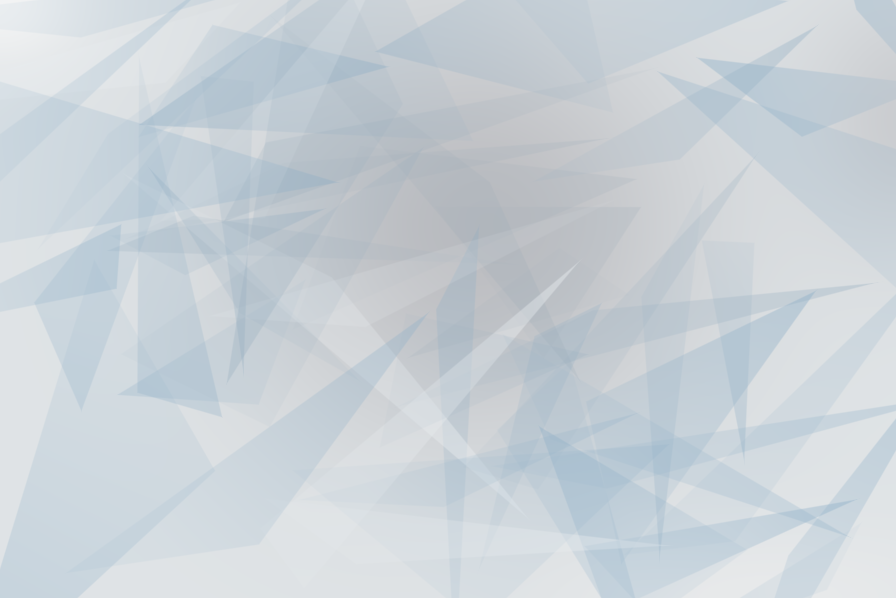
This background is drawn by a Shadertoy shader. Its source:

```glsl
#define SHARDS 54
#define STRENGTH 0.34
#define EDGE_SOFTNESS 0.0016
#define PAPER vec3(0.875, 0.892, 0.902)
#define SHADE vec3(0.725, 0.727, 0.742)
#define BLUE vec3(0.56, 0.69, 0.785)
#define SLATE vec3(0.59, 0.655, 0.705)
#define GLINT vec3(0.91, 0.925, 0.935)
#define SHADE_CENTRE vec2(0.53, 0.62)
#define CLUSTER_A vec2(0.20, 0.80)
#define CLUSTER_B vec2(0.78, 0.18)

vec4 hash4(float n)
{
    vec4 q = fract(n * vec4(0.1031, 0.1130, 0.0973, 0.1099) + 0.37);
    q += dot(q, q.wzxy + 33.33);
    return fract((q.xxyz + q.yzzw) * q.zywx);
}

float glow(vec2 p, vec2 centre, vec2 radius)
{
    vec2 q = (p - centre) / radius;
    return exp(-dot(q, q));
}

// Signed distance to the line a-b, positive on its right side
float lineSide(vec2 p, vec2 a, vec2 b)
{
    vec2 e = normalize(b - a);
    return dot(p - a, vec2(e.y, -e.x));
}

// Counter-clockwise triangle, negative inside, corners kept sharp
float triangle(vec2 p, vec2 a, vec2 b, vec2 c)
{
    return max(lineSide(p, a, b), max(lineSide(p, b, c), lineSide(p, c, a)));
}

// Soft grey pool with brighter corners
vec3 backdrop(vec2 uv)
{
    vec3 col = mix(PAPER, SHADE, 0.92 * glow(uv, SHADE_CENTRE, vec2(0.25, 0.36)));
    col = mix(col, SHADE, 0.55 * glow(uv, vec2(1.02, 0.80), vec2(0.12, 0.22)));
    col = mix(col, vec3(0.97), 0.8 * glow(uv, vec2(0.0, 1.0), vec2(0.10, 0.12)));
    return mix(col, vec3(0.93), 0.6 * glow(uv, vec2(0.85, 0.0), vec2(0.25, 0.12)));
}

void mainImage(out vec4 fragColor, in vec2 fragCoord)
{
    vec2 uv = fragCoord / iResolution.xy;
    vec2 p = fragCoord / iResolution.y;
    vec2 canvas = vec2(iResolution.x / iResolution.y, 1.0);
    float soft = max(EDGE_SOFTNESS, 0.75 / iResolution.y);
    vec3 col = backdrop(uv);

    for (int i = 0; i < SHARDS; i++)
    {
        float id = float(i);
        vec4 shape = hash4(id + 1.0);
        vec4 look = hash4(id + 91.0);

        // Even scatter, with every third shard drawn towards a cluster
        vec2 place = fract(vec2(0.7549, 0.5698) * id + 0.31);
        if (i % 3 == 0)
            place = mix(place, i % 2 == 0 ? CLUSTER_A : CLUSTER_B, 0.6);
        float away = smoothstep(0.08, 0.42, length(place - SHADE_CENTRE));
        vec2 centre = place * canvas;

        // Most shards climb gently to the right, the others turn freely
        float angle = 0.45 + 1.1 * (shape.x - 0.5);
        if (look.x > 0.55) angle = 6.2832 * shape.x;
        else if (look.x > 0.40) angle += 3.1416;
        vec2 along = vec2(cos(angle), sin(angle));
        vec2 across = vec2(-along.y, along.x);

        float len = mix(0.28, 0.72, shape.y);
        float width = mix(0.07, 0.36, shape.z * shape.z);
        vec2 tip = centre + 0.6 * len * along;
        vec2 base = centre - 0.4 * len * along;
        vec2 skew = along * len * 0.6 * (shape.w - 0.5);
        float d = triangle(p, tip, base + 0.5 * width * across + skew,
                           base - 0.5 * width * across - skew);

        // Opacity fades along the shard, usually densest at the tip
        float ramp = clamp(0.4 + dot(p - centre, along) / len, 0.0, 1.0);
        if (look.y < 0.3) ramp = 1.0 - ramp;
        float alpha = STRENGTH * mix(0.3, 1.0, ramp) * mix(0.6, 1.25, look.z);
        alpha *= mix(0.65, 1.1, away);

        vec3 tint = mix(SLATE, BLUE, away);
        if (look.w > 0.84)
        {
            tint = GLINT;
            alpha *= 1.5;
        }
        col = mix(col, tint, alpha * (1.0 - smoothstep(-soft, soft, d)));
    }

    fragColor = vec4(col, 1.0);
}
```
